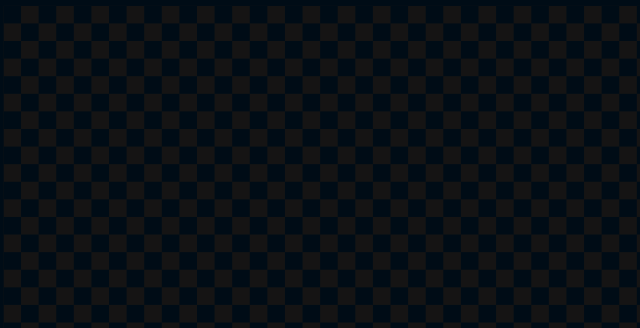
A WebGL 2 fragment shader for this pattern:

```glsl
#version 300 es
precision highp float;

// Lengths are fractions of the canvas width
#define CELL_SIZE 0.02749
#define MARGIN_LEFT 0.0054
#define MARGIN_TOP 0.0091
#define NAVY vec3(0.0, 0.047, 0.086)
#define CHARCOAL vec3(0.082, 0.08, 0.078)

uniform vec2 u_resolution;
out vec4 fragColor;

// Smooth square wave: +1 in even cells, -1 in odd cells
vec2 squareWave(vec2 p, float pixel) {
    vec2 fromEvenCentre = abs(mod(p + 0.5, 2.0) - 1.0);
    return clamp((0.5 - fromEvenCentre) / (0.5 * pixel), -1.0, 1.0);
}

void main() {
    // Cell coordinates, counted from the top left corner of the board
    vec2 fromTopLeft = vec2(gl_FragCoord.x, u_resolution.y - gl_FragCoord.y) / u_resolution.x;
    vec2 cell = (fromTopLeft - vec2(MARGIN_LEFT, MARGIN_TOP)) / CELL_SIZE;
    float pixel = 1.0 / (u_resolution.x * CELL_SIZE);

    // Checkerboard: charcoal where column and row parity differ
    vec2 wave = squareWave(cell, pixel);
    float checker = 0.5 - 0.5 * wave.x * wave.y;

    // Plain margin along the left and top
    vec2 inside = clamp(cell / pixel + 0.5, 0.0, 1.0);

    fragColor = vec4(mix(NAVY, CHARCOAL, checker * inside.x * inside.y), 1.0);
}
```
